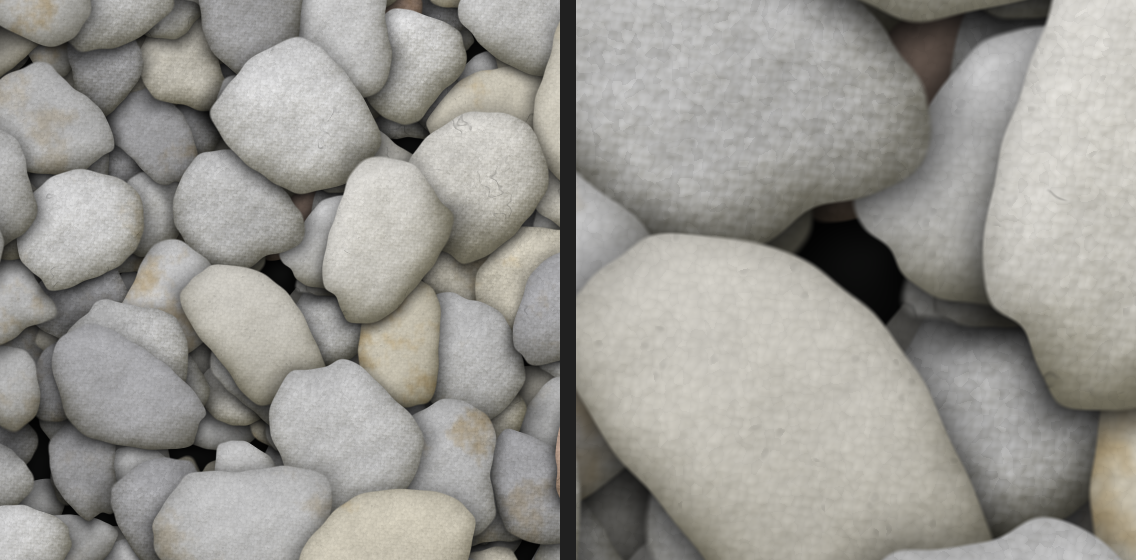
Left, the full canvas; right, a detail of the centre.
A three.js fragment shader for this texture:

```glsl
// A bed of pale river pebbles under soft light from above, with dark gaps.
// Four turned, jittered grids of warped superellipses are painted back to
// front, small stones first; layered sines and cellular noise give the surface.
varying vec2 vUv;

vec4 hash4(vec2 p) {
  vec4 k = vec4(dot(p, vec2(127.1, 311.7)), dot(p, vec2(269.5, 183.3)),
                dot(p, vec2(419.2, 371.9)), dot(p, vec2(73.7, 157.3)));
  return fract(sin(k) * 43758.545);
}

mat2 turn(float a) {
  return mat2(cos(a), -sin(a), sin(a), cos(a));
}

// Layered, turned sines: broad mottling down to fine roughness
float mottle(vec2 p) {
  float sum = 0.0, amp = 0.42;
  for (int i = 0; i < 6; i++) {
    p = mat2(0.8, -0.6, 0.6, 0.8) * p * 1.9 + 1.7;
    sum += amp * sin(p.x + 1.4 * sin(p.y));
    amp *= 0.69;
  }
  return sum;
}

// Cellular noise: x = distance to the nearest grain, y = its random value
vec2 grains(vec2 p) {
  vec2 best = vec2(2.0, 0.0);
  for (int j = -1; j <= 1; j++)
    for (int i = -1; i <= 1; i++) {
      vec2 cell = floor(p) + vec2(i, j);
      vec4 rnd = hash4(cell);
      float dist = length(cell + rnd.xy - p);
      if (dist < best.x) best = vec2(dist, rnd.z);
    }
  return best;
}

// Tapered, warped superellipse: 0 near the middle, 1 on the rim
float outline(vec2 q, vec4 rnd) {
  q.y *= 1.0 + 0.7 * (rnd.x - 0.5) * clamp(q.x, -1.2, 1.2);
  q += 0.09 * sin(q.yx * vec2(2.6, 3.1) + 6.28 * rnd.yz);
  q += 0.03 * sin(q.yx * vec2(6.5, 5.7) + 6.28 * rnd.zw);
  q += 0.008 * sin(q.yx * vec2(14.0, 17.0) + 6.28 * rnd.xy);
  q = abs(q) + 0.0001;
  float power = mix(2.0, 3.3, rnd.w * rnd.w);
  return pow(pow(q.x, power) + pow(q.y, power), 1.0 / power);
}

// Mostly white and pale grey, some cream, a few pink or tan
vec3 stoneTint(vec4 rnd) {
  vec3 tint = mix(vec3(0.72, 0.72, 0.715), vec3(0.87, 0.87, 0.865), rnd.y);
  if (rnd.x < 0.12) tint = vec3(0.65, 0.65, 0.655);
  if (rnd.x > 0.7) tint = mix(tint, vec3(0.81, 0.78, 0.69), 0.2 + 0.6 * rnd.z);
  if (rnd.x > 0.95) tint = vec3(0.76, 0.67, 0.53);
  if (rnd.x > 0.98) tint = vec3(0.81, 0.70, 0.63);
  return tint;
}

vec3 stoneColor(vec2 uv, vec2 rimDir, float rim, vec4 rnd) {
  vec2 p = uv + rnd.zw * 7.0;
  float rough = mix(0.4, 0.95, rnd.w) + 0.3 * step(rnd.x, 0.12);
  float spots = mottle(p * 17.0);
  float relief = spots - mottle((p + vec2(-0.0012, 0.003)) * 17.0);
  float broad = mottle(p * 5.0);

  // Flat-topped, slightly tilted dome lit from above, with warm shaded sides
  vec2 slope = rimDir * 0.78 * pow(min(rim, 1.0), 2.2) + 0.25 * (rnd.yz - 0.5);
  vec3 normal = vec3(slope, sqrt(max(1.0 - dot(slope, slope), 0.0)));
  float lit = dot(normal, vec3(-0.2, 0.5, 0.84)) + 0.36 * rough * relief + 0.07 * broad;
  vec3 color = stoneTint(rnd);
  color *= mix(vec3(0.55, 0.535, 0.47), vec3(1.02, 1.02, 1.03), smoothstep(0.0, 1.08, lit));
  color *= 1.0 - 0.14 * pow(min(rim, 1.0), 9.0);

  // Mottling, ochre stains and short, broken cracks
  color *= 1.0 + 0.06 * rough * spots;
  float stain = smoothstep(0.2, 1.1, mottle(p.yx * 7.0)) * smoothstep(0.4, 0.9, rnd.z);
  color *= mix(vec3(1.0), vec3(0.88, 0.78, 0.6), 0.7 * stain);
  float crack = 1.0 - smoothstep(0.0, 0.06, abs(broad - 0.3));
  color *= 1.0 - 0.16 * crack * step(0.6, rnd.y) * smoothstep(0.0, 0.5, spots);

  // Mineral speckle on a warped cellular grid, with rare faint pits
  vec2 grain = grains(p * 180.0 + 0.8 * spots);
  color *= 1.0 + 0.085 * rough * (grain.y - 0.5) - 0.06 * (grain.x - 0.4);
  return color * (1.0 - 0.1 * step(0.96, grain.y) * smoothstep(0.7, 0.1, grain.x));
}

void main() {
  vec3 color = vec3(0.08, 0.082, 0.08);
  for (int k = 0; k < 4; k++) {
    float layer = float(k);
    float size = 0.13 + 0.0135 * layer * layer;
    mat2 gridTurn = turn(0.4 + 1.1 * layer);
    vec2 grid = gridTurn * vUv / size + 20.0 + 7.3 * layer;
    for (int j = -1; j <= 1; j++)
      for (int i = -1; i <= 1; i++) {
        vec2 cell = floor(grid) + vec2(i, j);
        vec4 place = hash4(cell + 31.0 * layer);
        vec4 look = hash4(cell + 31.0 * layer + 211.0);
        if (place.w > 1.0 - 0.13 * layer) continue;

        // Local frame of this stone, and signed distance to its rim
        mat2 spin = turn(6.28 * place.z);
        vec2 q = spin * (grid - cell - 0.25 - 0.5 * place.xy) * size;
        float major = size * mix(0.53, 0.67, look.z);
        vec2 radii = major * vec2(1.0, mix(0.58, 0.93, look.w));
        float rim = outline(q / radii, fract(place.wzxy * 7.0 + look));
        vec2 gradient = q / (radii * radii) + 0.00001;
        float dist = (rim - 1.0) * rim / length(gradient);
        vec2 rimDir = normalize(gradient) * spin * gridTurn;

        // Contact shadow, deeper below the stone, then the stone itself
        float shadow = pow(clamp(1.0 - dist / 0.036, 0.0, 1.0), 2.0);
        color *= 1.0 - shadow * mix(0.2, 0.66, 0.5 - 0.5 * rimDir.y);
        if (dist < 0.0016) {
          vec3 stone = stoneColor(vUv, rimDir, rim, look) * (0.9 + 0.035 * layer);
          color = mix(color, stone, 1.0 - smoothstep(-0.0016, 0.0016, dist));
        }
      }
  }
  gl_FragColor = vec4(color, 1.0);
}
```
